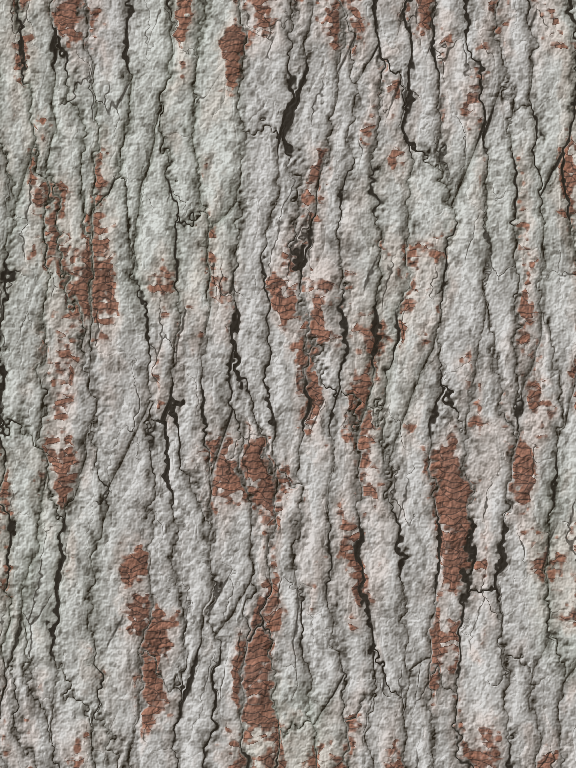
Write a Shadertoy shader that draws this texture.

```glsl
const vec2 RIDGE_CELLS = vec2(17.0, 2.2);     // plates per canvas width
const vec2 FISSURE_CELLS = vec2(26.0, 7.0);
const vec2 BLOCK_CELLS = vec2(26.0, 88.0);    // cross-split inner bark
const vec2 LIGHT_STEP = vec2(-0.0013, 0.0016);
const float LIGHT_GAIN = 0.19;
const float FURROW_WIDTH = 0.0075;
const float FURROW_TONE = 0.38;
const float RIDGE_TONE = 0.86;
const float RED_THRESHOLD = 0.63;
const float RED_SOFTNESS = 0.10;
const vec3 SHADE = vec3(0.155, 0.13, 0.095);
const vec3 PALE = vec3(0.815, 0.81, 0.80);
const vec3 CRACK = vec3(0.16, 0.14, 0.115);
const vec3 RED_BARK = vec3(0.45, 0.29, 0.225);
const vec3 PINK_TINT = vec3(1.025, 0.98, 0.96);
const vec3 LICHEN_TINT = vec3(0.97, 1.01, 0.975);

vec2 hash2(vec2 c) {
    vec3 h = fract(c.xyx * vec3(0.1031, 0.1030, 0.0973));
    h += dot(h, h.yzx + 33.33);
    return fract((h.xx + h.yz) * h.zy);
}

float noise(vec2 p) {
    vec2 c = floor(p), f = fract(p);
    f = f * f * (3.0 - 2.0 * f);
    return mix(mix(hash2(c).x, hash2(c + vec2(1, 0)).x, f.x),
               mix(hash2(c + vec2(0, 1)).x, hash2(c + 1.0).x, f.x), f.y);
}

float fbm(vec2 p) {
    float sum = 0.0, amp = 0.533;
    for (int i = 0; i < 4; i++) {
        sum += amp * noise(p);
        p = p * 2.03 + 17.3;
        amp *= 0.5;
    }
    return sum;
}

// Cellular noise: x = distance to the cell border in canvas units, y = cell id
vec2 cellular(vec2 p, vec2 scale) {
    vec2 cell = floor(p * scale), f = fract(p * scale);
    vec2 nearest = vec2(9.0), id = cell;
    for (int y = -1; y <= 1; y++)
    for (int x = -1; x <= 1; x++) {
        vec2 o = vec2(x, y);
        vec2 r = o + 0.1 + 0.8 * hash2(cell + o) - f;
        if (dot(r, r) < dot(nearest, nearest)) { nearest = r; id = cell + o; }
    }
    float border = 1.0;
    for (int y = -2; y <= 2; y++)
    for (int x = -2; x <= 2; x++) {
        vec2 o = vec2(x, y);
        vec2 r = o + 0.1 + 0.8 * hash2(cell + o) - f;
        vec2 d = r - nearest;
        if (dot(d, d) > 0.0001)
            border = min(border, 0.5 * dot(r + nearest, d) / length(d * scale));
    }
    return vec2(border, hash2(id + 5.0).y);
}

// Slow sway of the trunk plus ragged edges
vec2 warp(vec2 p) {
    float sway = 0.012 * sin(5.0 * p.y + 8.0 * p.x) + 0.007 * sin(11.0 * p.y - 17.0 * p.x + 1.0);
    float ragged = 0.020 * (noise(p * vec2(28.0, 19.0)) - 0.5)
                 + 0.013 * (noise(p * vec2(75.0, 55.0)) - 0.5)
                 + 0.007 * (noise(p * 150.0) - 0.5);
    return p + vec2(sway + ragged, 2.0 * ragged);
}

float barkHeight(vec2 p, out vec2 ridge, out vec2 fissure) {
    vec2 q = warp(p);
    ridge = cellular(q + 3.0, RIDGE_CELLS);
    fissure = cellular(q + 7.0, FISSURE_CELLS);
    return 0.011 * (1.0 - exp(-ridge.x / 0.009))
         + 0.003 * (1.0 - exp(-fissure.x / 0.004))
         + 0.020 * fbm(p * vec2(46.0, 27.0))
         + 0.0040 * noise(p * 150.0) + 0.0034 * noise(p * 290.0 + 40.0);
}

float crackMask(float border, float width) {
    return 1.0 - smoothstep(width - 0.001, width + 0.0015, border);
}

void mainImage(out vec4 fragColor, in vec2 fragCoord) {
    vec2 p = fragCoord / iResolution.x;
    vec2 q = warp(p);

    // Relief and side light
    vec2 ridge, fissure, unusedRidge, unusedFissure;
    float lit = barkHeight(p, ridge, fissure);
    lit -= barkHeight(p + LIGHT_STEP, unusedRidge, unusedFissure);
    lit = clamp(lit / length(LIGHT_STEP), -1.5, 1.5);
    float rise = 1.0 - exp(-ridge.x / FURROW_WIDTH);
    float tone = mix(FURROW_TONE, RIDGE_TONE, rise) + LIGHT_GAIN * lit;
    tone += 0.42 * (fbm(p * vec2(50.0, 20.0) + 9.0) - 0.5) + 0.05 * (ridge.y - 0.5);

    // Small pits between the grains
    float pits = smoothstep(0.62, 0.85, noise(p * vec2(125.0, 95.0) + 70.0));
    tone -= 0.20 * pits;
    vec3 color = mix(SHADE, PALE, clamp(tone, 0.0, 1.06));

    // Pink ridges, green lichen in the furrows
    float stain = 0.6 * noise(q * vec2(22.0, 6.0) + 2.0) + 0.4 * noise(q * vec2(46.0, 20.0));
    color *= mix(vec3(1.0), PINK_TINT, smoothstep(0.35, 0.65, stain) * rise);
    float lichen = smoothstep(0.35, 0.7, noise(p * vec2(6.0, 3.0) + 4.0));
    color *= mix(vec3(1.0), LICHEN_TINT, lichen * (1.0 - 0.6 * rise));

    // Red inner bark, split across
    vec2 block = cellular(p + 0.25 * (q - p), BLOCK_CELLS);
    float red = stain + 0.12 * (block.y - 0.5) + 0.20 * (noise(p * 120.0) - 0.5);
    red = smoothstep(RED_THRESHOLD, RED_THRESHOLD + RED_SOFTNESS, red);
    red *= smoothstep(0.001, 0.006, ridge.x);
    float split = 1.0 - smoothstep(0.0002, 0.0018, block.x);
    vec3 redColor = RED_BARK * (0.78 + 0.35 * block.y + 0.28 * lit) * (1.0 - 0.45 * split);
    color = mix(color, redColor, 0.78 * red);

    // Dark cracks, broken and of uneven width
    float deep = crackMask(ridge.x, mix(-0.008, 0.0058, noise(q * vec2(18.0, 8.0) + 31.0)));
    float fine = crackMask(fissure.x, mix(-0.009, 0.0028, noise(q * vec2(24.0, 13.0) + 53.0)));
    color = mix(color, CRACK, max(0.85 * deep, 0.6 * fine));

    fragColor = vec4(clamp(color, 0.0, 1.0), 1.0);
}
```
